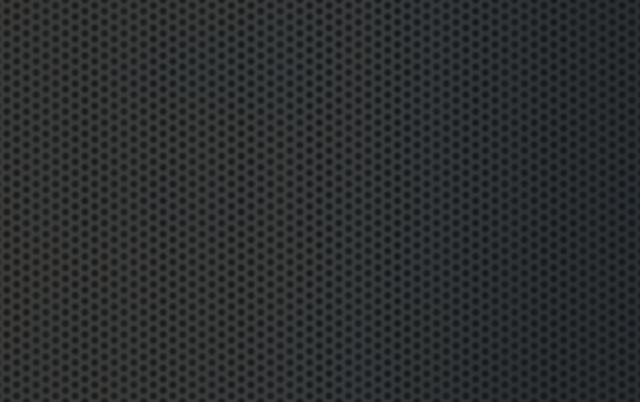
Give the GLSL for this pattern, as a WebGL 2 fragment shader.

```glsl
#version 300 es
precision highp float;
// Dark perforated metal sheet: staggered soft round holes under a warm-to-cool sheen.

uniform vec2 u_resolution;
out vec4 fragColor;

const vec2 HOLE_COUNT = vec2(65.53, 36.04);  // columns across, holes down
const float FIRST_COLUMN = 0.70;             // left margin, in columns
const float COLUMN_STEP = 0.87;              // column spacing over row spacing
const float HOLE_CORE = 0.09;                // radii in row spacings
const float HOLE_RIM = 0.49;

const vec3 PLATE_WARM = vec3(0.228, 0.230, 0.222);
const vec3 PLATE_GREY = vec3(0.222, 0.233, 0.235);
const vec3 PLATE_COOL = vec3(0.168, 0.188, 0.204);
const vec3 HOLE_COLOR = vec3(0.092, 0.106, 0.113);

float hash(vec2 p) {
    vec3 q = fract(vec3(p.xyx) * 0.1031);
    q += dot(q, q.yzx + 33.33);
    return fract((q.x + q.y) * q.z);
}

float valueNoise(vec2 p) {
    vec2 cell = floor(p);
    vec2 f = fract(p);
    f = f * f * (3.0 - 2.0 * f);
    float low = mix(hash(cell), hash(cell + vec2(1.0, 0.0)), f.x);
    float high = mix(hash(cell + vec2(0.0, 1.0)), hash(cell + vec2(1.0, 1.0)), f.x);
    return mix(low, high, f.y);
}

// Distance to the nearest hole (xy offsets in row spacings); y returns its column.
vec2 nearestHole(vec2 grid) {
    float middle = round(grid.x);
    vec2 nearest = vec2(10.0, middle);
    for (int i = -1; i <= 1; i++) {
        float column = middle + float(i);
        float y = grid.y - 0.5 * mod(column, 2.0);
        vec2 offset = vec2((grid.x - column) * COLUMN_STEP, y - round(y));
        float d = length(offset);
        if (d < nearest.x) nearest = vec2(d, column);
    }
    return nearest;
}

// Broad sheen, with faint blotches of tint.
vec3 plateColor(vec2 uv) {
    vec3 color = mix(PLATE_WARM, PLATE_GREY, smoothstep(0.0, 0.55, uv.x));
    color = mix(color, PLATE_COOL, smoothstep(0.42, 1.0, uv.x + 0.12 * (0.5 - uv.y)));
    float tint = valueNoise(uv * vec2(9.0, 6.0)) - 0.5;
    color += tint * vec3(0.012, 0.002, -0.010);
    float corner = length((uv - vec2(0.4, 0.5)) * vec2(0.8, 0.7));
    return color * (1.02 - 0.16 * corner * corner);
}

void main() {
    vec2 uv = gl_FragCoord.xy / u_resolution;
    vec2 grid = vec2(uv.x, 1.0 - uv.y) * HOLE_COUNT - vec2(FIRST_COLUMN, 0.0);
    vec2 hole = nearestHole(grid);

    // Holes deepen slightly every eighth column.
    float beat = 0.5 + 0.5 * cos(6.28318 * hole.y / 8.0);
    float wear = 0.06 * (hash(vec2(hole.y, round(grid.y)) + 7.0) - 0.5);
    float depth = 0.90 + 0.10 * beat + wear;

    float pixel = HOLE_COUNT.y / u_resolution.y;
    float blur = 0.2 * pixel;
    float shade = 1.0 - smoothstep(HOLE_CORE - blur, HOLE_RIM + blur, hole.x);

    vec3 plate = plateColor(uv);
    vec3 pit = HOLE_COLOR * mix(1.04, 0.90, uv.x);
    fragColor = vec4(mix(plate, pit, shade * depth), 1.0);
}
```
